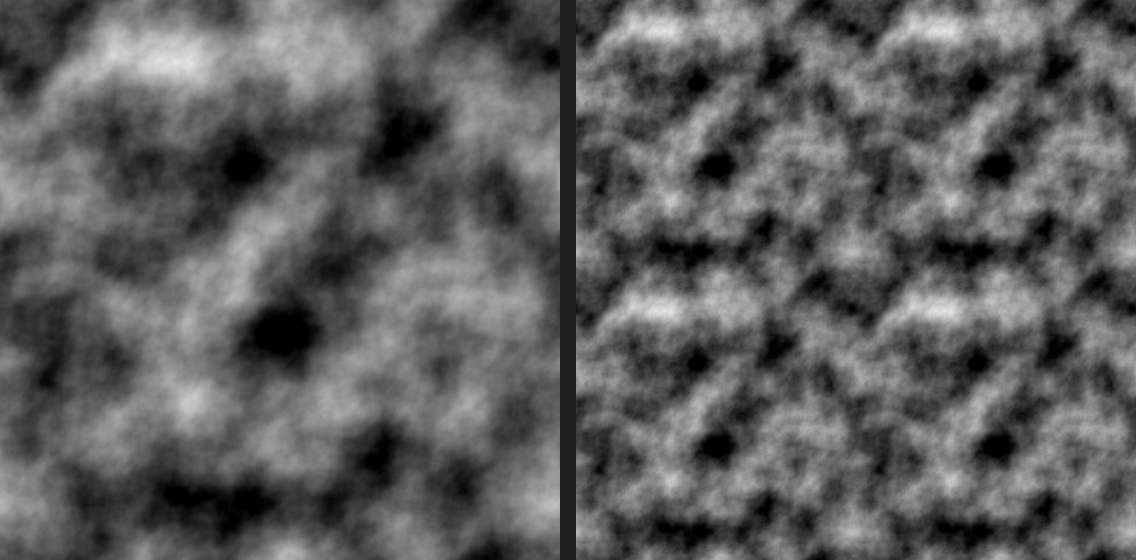
Left, the tile; right, the same tile 2 across and 2 down.
A Shadertoy shader for this texture:

```glsl
#define BASE_CELLS 5.0
#define OCTAVES 6
#define GAIN 0.5
#define MEAN_GRAY 0.37
#define CONTRAST 0.64
#define ACROSS 1.2
#define ALONG 0.75
#define SEED 17.0

const float TAU = 6.2831853;

// Integer hash of a lattice point, 0 to 1
float hash(vec2 cell, float seed) {
    uint h = uint(cell.x) * 1597u + uint(cell.y) * 51749u + uint(seed) * 7919u;
    h = (h ^ (h >> 16)) * 2146121005u;
    h = (h ^ (h >> 15)) * 2221713035u;
    h ^= h >> 16;
    return float(h & 65535u) / 65536.0;
}

// Slope at a lattice point, steeper across the rising diagonal
vec2 gradient(vec2 cell, float period, float seed) {
    float angle = TAU * hash(mod(cell, period), seed);
    vec2 across = vec2(1.0, -1.0) * cos(angle) * ACROSS;
    vec2 along = vec2(1.0, 1.0) * sin(angle) * ALONG;
    return (across + along) * sqrt(0.5);
}

float cornerRamp(vec2 cell, vec2 local, vec2 corner, float period, float seed) {
    return dot(gradient(cell + corner, period, seed), local - corner);
}

// Gradient noise that wraps after a whole number of cells
float wrappedNoise(vec2 p, float period, float seed) {
    vec2 cell = floor(p);
    vec2 f = p - cell;
    vec2 fade = f * f * f * (f * (f * 6.0 - 15.0) + 10.0);
    float bottom = mix(cornerRamp(cell, f, vec2(0, 0), period, seed),
                       cornerRamp(cell, f, vec2(1, 0), period, seed), fade.x);
    float top = mix(cornerRamp(cell, f, vec2(0, 1), period, seed),
                    cornerRamp(cell, f, vec2(1, 1), period, seed), fade.x);
    return mix(bottom, top, fade.y);
}

// Octaves of noise, each offset by whole and part cells to hide the lattice
float clouds(vec2 uv) {
    float sum = 0.0;
    float amplitude = 1.0;
    float period = BASE_CELLS;
    for (int i = 0; i < OCTAVES; i++) {
        float octave = float(i);
        vec2 offset = octave * vec2(0.37, 0.61);
        sum += amplitude * wrappedNoise(uv * period + offset, period, SEED + octave);
        amplitude *= GAIN;
        period *= 2.0;
    }
    return sum;
}

void mainImage(out vec4 fragColor, in vec2 fragCoord) {
    vec2 uv = fragCoord / iResolution.xy;
    float gray = MEAN_GRAY + CONTRAST * clouds(uv);
    fragColor = vec4(vec3(clamp(gray, 0.0, 1.0)), 1.0);
}
```
